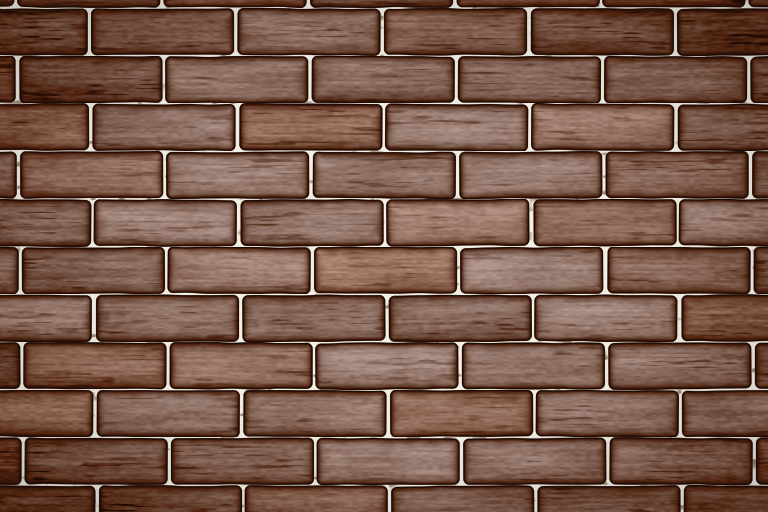
Reproduce this texture procedurally as a WebGL 2 fragment shader.

```glsl
#version 300 es
precision highp float;
// Running-bond wall of dark, rounded wooden blocks with thin pale joints.

#define PITCH vec2(0.2858, 0.0932)  // block spacing, canvas height = 1
#define TOP_OFFSET 0.0156           // top of the first full row
#define LEFT_OFFSET 0.0322          // first joint of the odd rows
#define ROW_DRIFT 0.0014            // sideways creep per row
#define JOINT vec2(0.0066, 0.0022)  // joint width between blocks
#define CORNER 0.0115               // corner radius
#define SOOT_LINE 0.0018            // black outline of a block
#define RIM 0.0068                  // depth of the burnt rim
#define TILT 0.016                  // random rotation range
#define BODY_TONE 3.55              // 0 = soot, 4 = pale wood
#define VIGNETTE 1.7

uniform vec2 u_resolution;
out vec4 fragColor;

const vec3 SOOT = vec3(0.12, 0.04, 0.015);
const vec3 UMBER = vec3(0.31, 0.14, 0.06);
const vec3 WALNUT = vec3(0.41, 0.28, 0.22);
const vec3 WOOD = vec3(0.53, 0.41, 0.36);
const vec3 PALE = vec3(0.64, 0.53, 0.49);
const vec3 CREAM = vec3(0.95, 0.94, 0.90);

float hash(vec2 p) {
  vec3 q = fract(vec3(p.xyx) * 0.1031);
  q += dot(q, q.yzx + 33.33);
  return fract((q.x + q.y) * q.z);
}

float noise(vec2 p) {
  vec2 i = floor(p), f = fract(p);
  f = f * f * (3.0 - 2.0 * f);
  return mix(mix(hash(i), hash(i + vec2(1, 0)), f.x),
             mix(hash(i + vec2(0, 1)), hash(i + vec2(1, 1)), f.x), f.y);
}

float roundBox(vec2 p, vec2 halfSize, float r) {
  vec2 q = abs(p) - halfSize + r;
  return length(max(q, 0.0)) + min(max(q.x, q.y), 0.0) - r;
}

// Five-step wood ramp, one colour per unit of tone
vec3 woodRamp(float tone) {
  vec3 c = mix(SOOT, UMBER, clamp(tone, 0.0, 1.0));
  c = mix(c, WALNUT, clamp(tone - 1.0, 0.0, 1.0));
  c = mix(c, WOOD, clamp(tone - 2.0, 0.0, 1.0));
  return mix(c, PALE, clamp(tone - 3.0, 0.0, 1.5));
}

// Long grain, cloudy stains, fine fibres and thin dark cracks
float grain(vec2 p, vec2 seed) {
  vec2 s = seed * 40.0;
  float streak = noise(p * vec2(11.0, 230.0) + s);
  float cloud = noise(p * vec2(8.0, 26.0) + s.yx);
  float fibre = noise(p * vec2(95.0, 290.0) + s);
  float crack = smoothstep(0.66, 0.90, noise(p * vec2(20.0, 250.0) + s.yx))
              * smoothstep(0.30, 0.75, noise(p * vec2(10.0, 30.0) + s));
  return (streak - 0.5) * 0.9 + (cloud - 0.5) * 0.9
       + (fibre - 0.5) * 0.8 - crack * 1.3;
}

void main() {
  vec2 p = gl_FragCoord.xy / u_resolution.y;
  float pixel = 1.0 / u_resolution.y;

  // Cell of the running bond, rows counted from the top
  float down = (1.0 - p.y - TOP_OFFSET) / PITCH.y;
  float row = floor(down);
  float shift = 0.5 * (1.0 - mod(row, 2.0));
  float along = (p.x - LEFT_OFFSET - ROW_DRIFT * row) / PITCH.x - shift;
  vec2 id = vec2(floor(along), row) + 20.0;
  vec2 local = (vec2(fract(along), 1.0 - fract(down)) - 0.5) * PITCH;

  // Each block sits slightly askew, with uneven edges
  vec2 seed = vec2(hash(id), hash(id + 51.7));
  float turn = (hash(id + 17.3) - 0.5) * TILT;
  local += vec2(-local.y, local.x) * turn;
  local += (seed - 0.5) * vec2(0.0025, 0.0012);
  vec2 halfSize = 0.5 * (PITCH - JOINT);
  halfSize.y += (noise(vec2(p.x * 22.0, id.y * 9.0)) - 0.5) * 0.0022;
  float d = roundBox(local, halfSize, CORNER);

  // Wood tone: per-block shade, grain, rim and vignette
  vec2 fromCentre = gl_FragCoord.xy / u_resolution - 0.5;
  float edgeShade = VIGNETTE * smoothstep(0.03, 0.5, dot(fromCentre, fromCentre));
  float tone = BODY_TONE + (seed.x - 0.5) * 1.0 + grain(local, seed);
  tone += 0.4 * local.y / PITCH.y - 1.3 * edgeShade;
  float rimWidth = RIM * (0.75 + 0.5 * noise(p * 45.0));
  tone *= 1.0 - exp(-max(-d - SOOT_LINE, 0.0) / rimWidth);
  vec3 wood = woodRamp(tone);
  wood *= mix(vec3(1.05, 0.98, 0.91), vec3(1.0), smoothstep(0.0, 0.5, seed.y));

  // Pale backing, lightly flecked and shaded close to the wood
  float fleck = smoothstep(0.78, 0.95, noise(p * vec2(55.0, 90.0)));
  vec3 joint = mix(CREAM, UMBER, 0.5 * fleck);
  joint = mix(joint, WALNUT, 0.4 * (1.0 - smoothstep(0.0, 0.0015, d)));
  joint *= 1.0 - 0.1 * edgeShade;

  vec3 colour = mix(wood, joint, smoothstep(-0.6 * pixel, 0.6 * pixel, d));
  fragColor = vec4(colour, 1.0);
}
```
